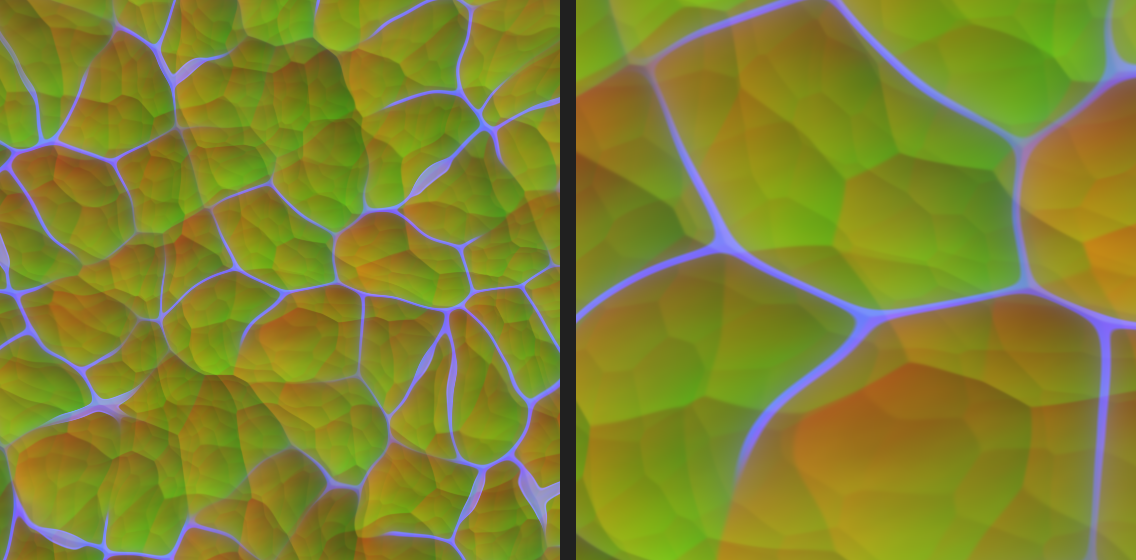
Left: the whole. Right: its middle third, enlarged.
Give the GLSL for this texture, as a three.js fragment shader.

```glsl
// Faceted organic skin coloured by its slope: olive domes shading from red to green,
// parted by a broken web of glowing blue veins. Three warped Voronoi layers give the
// slopes and the web; value noise bends, swells and fades the veins.
varying vec2 vUv;

vec2 hash2(vec2 p) {
  vec2 q = vec2(dot(p, vec2(127.1, 311.7)), dot(p, vec2(269.5, 183.3)));
  return fract(sin(q) * 43758.5453);
}

// Two independent channels of smooth value noise
vec2 noise2(vec2 p) {
  vec2 i = floor(p);
  vec2 f = fract(p);
  f = f * f * (3.0 - 2.0 * f);
  vec2 low = mix(hash2(i), hash2(i + vec2(1.0, 0.0)), f.x);
  vec2 high = mix(hash2(i + vec2(0.0, 1.0)), hash2(i + vec2(1.0, 1.0)), f.x);
  return mix(low, high, f.y);
}

vec2 fbm2(vec2 p) {
  vec2 sum = vec2(0.0);
  float amplitude = 0.5;
  for (int i = 0; i < 4; i++) {
    sum += amplitude * noise2(p);
    p = mat2(1.6, 1.2, -1.2, 1.6) * p + 7.3;
    amplitude *= 0.5;
  }
  return sum;
}

vec2 toSeed(vec2 cell, vec2 offset, vec2 f) {
  return offset + 0.08 + 0.84 * hash2(cell + offset) - f;
}

// xy: softly switched vector to the cell seed, z: rounded distance to the border
vec3 cells(vec2 uv, float scale, float seed) {
  vec2 p = uv * scale + seed;
  vec2 cell = floor(p);
  vec2 f = fract(p);
  vec2 nearest = vec2(8.0);
  for (int y = -1; y <= 1; y++) {
    for (int x = -1; x <= 1; x++) {
      vec2 r = toSeed(cell, vec2(float(x), float(y)), f);
      if (dot(r, r) < dot(nearest, nearest)) nearest = r;
    }
  }
  vec2 slope = vec2(0.0);
  float total = 0.0;
  float border = 0.0;
  for (int y = -2; y <= 2; y++) {
    for (int x = -2; x <= 2; x++) {
      vec2 r = toSeed(cell, vec2(float(x), float(y)), f);
      float weight = exp(-900.0 / scale * (length(r) - length(nearest)));
      slope += weight * r;
      total += weight;
      vec2 gap = r - nearest;
      if (dot(gap, gap) > 0.0001) {
        border += exp(-35.0 * dot(0.5 * (r + nearest), normalize(gap)));
      }
    }
  }
  return vec3(slope / total, -log(border) / 35.0);
}

void main() {
  // Bend the domain so that cell borders curve
  vec2 uv = vUv + 0.09 * (noise2(vUv * 5.0 + 3.0) - 0.5);
  uv += 0.016 * (noise2(vUv * 17.0) - 0.5);

  // Slopes of domes, facets, chips and brushed grain
  vec3 dome = cells(uv, 6.3, 11.0);
  vec2 facetUv = uv + 0.02 * (noise2(vUv * 13.0 + 40.0) - 0.5);
  vec2 slope = 0.19 * dome.xy;
  slope += 0.13 * cells(facetUv, 12.0, 31.0).xy;
  slope += 0.05 * cells(facetUv, 27.0, 57.0).xy;
  vec2 brushed = mat2(0.94, -0.34, 0.34, 0.94) * vUv * vec2(16.0, 34.0);
  slope += 0.09 * (fbm2(brushed) - 0.47);
  slope += 0.07 * (noise2(vUv * 4.0 + 80.0) - 0.5);

  // Vein presence, and lens-shaped swellings along the line
  float dist = dome.z / 6.3;
  float presence = noise2(vUv * 6.5 + 21.0).x;
  float strength = smoothstep(0.3, 0.52, presence);
  float swelling = smoothstep(0.58, 0.85, noise2(vUv * 9.0 + 63.0).y);
  float halfWidth = 0.0012 + 0.0016 * strength + 0.009 * swelling * strength;
  float fill = 1.0 - smoothstep(halfWidth - 0.0013, halfWidth + 0.0013, dist);
  float rim = smoothstep(halfWidth - 0.0045, halfWidth - 0.001, dist);
  float core = fill * strength * mix(0.68, 1.0, max(rim, 1.0 - swelling));
  float halo = exp(-max(dist, 0.0) / 0.009) * smoothstep(0.12, 0.5, presence);

  // Slopes become red and green, flat veins become blue
  float baseBlue = 0.07 + 0.05 * noise2(vUv * 11.0 + 5.0).x;
  vec3 color = vec3(vec2(0.5, 0.515) + slope, baseBlue);
  color = mix(color, vec3(0.48, 0.48, 0.72), 0.55 * halo);
  vec3 veinColor = vec3(vec2(0.5, 0.48) + 0.5 * slope + 0.08 * swelling, 0.98);
  color = mix(color, veinColor, core);
  gl_FragColor = vec4(color, 1.0);
}
```
